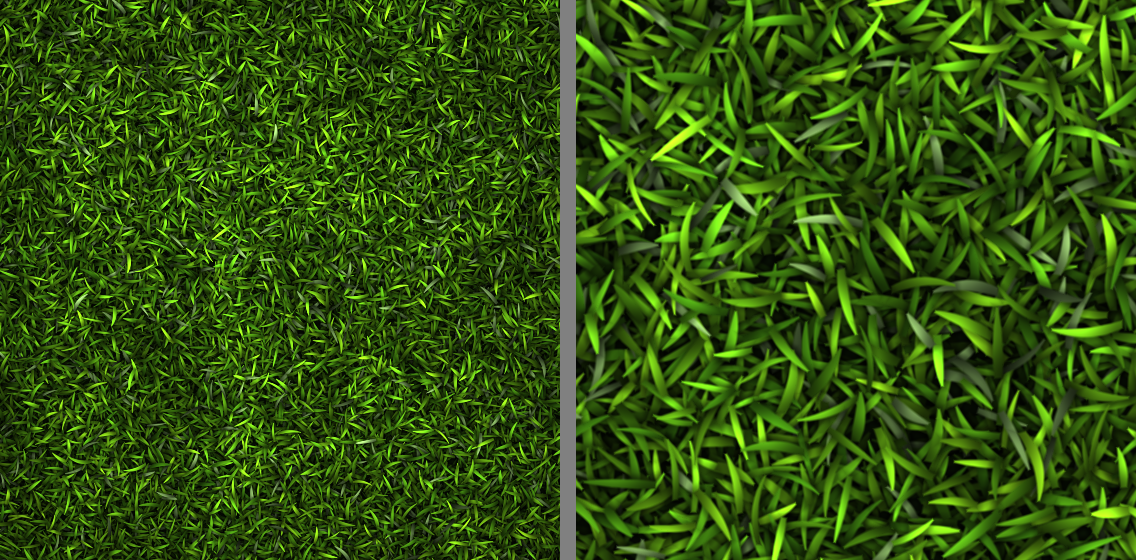
Left, the full canvas; right, a detail of the centre.
Write a Shadertoy shader that draws this texture.

```glsl
// Dense lawn seen from above: many layers of short curved grass blades, walked
// from the sunlit tips down to the dark thatch until the pixel is covered.
// Each layer is a jittered grid, and every blade softly shades what lies below.

const int LAYERS = 26;
const float CELLS = 27.0;

// Integer hash: three random values in 0..1 per cell
vec3 hash3(ivec3 cell) {
    uvec3 v = uvec3(cell + 4096) * 1664525u + 1013904223u;
    v.x += v.y * v.z; v.y += v.z * v.x; v.z += v.x * v.y;
    v ^= v >> 16u;
    v.x += v.y * v.z; v.y += v.z * v.x; v.z += v.x * v.y;
    return vec3(v >> 8u) / 16777216.0;
}

float valueNoise(vec2 p) {
    ivec2 i = ivec2(floor(p));
    vec2 f = fract(p);
    f = f * f * (3.0 - 2.0 * f);
    float a = hash3(ivec3(i, 90)).x;
    float b = hash3(ivec3(i + ivec2(1, 0), 90)).x;
    float c = hash3(ivec3(i + ivec2(0, 1), 90)).x;
    float d = hash3(ivec3(i + ivec2(1, 1), 90)).x;
    return mix(mix(a, b, f.x), mix(c, d, f.x), f.y);
}

// Leaf colour from its height in the lawn and its random traits
vec3 bladeColor(float height, vec3 trait) {
    if (trait.z > 0.93) return (0.22 + 0.5 * height * trait.x) * vec3(0.76, 1.0, 0.56);
    float tone = mix(0.12, 0.64, height) * (0.58 + 0.88 * trait.x * trait.x);
    vec3 cool = vec3(0.43, 1.0, 0.13);
    vec3 warm = vec3(0.66, 1.0, 0.11);
    return tone * mix(cool, warm, clamp(0.6 * trait.y + 0.5 * tone, 0.0, 1.0));
}

// Adds one blade behind those already drawn; seen.a is the light still passing
void addBlade(inout vec4 seen, vec2 p, ivec3 cell, float height, float blur) {
    vec3 place = hash3(cell);
    vec3 shape = fract(place * 61.0);
    p -= 0.5 + 0.64 * (place.xy - 0.5);

    // Any direction, with more tips pointing up
    float turn = 2.0 * place.z - 1.0;
    float angle = 1.57 + 3.14 * turn * mix(0.7, 1.0, abs(turn));
    vec2 dir = vec2(cos(angle), sin(angle));
    vec2 q = vec2(dot(p, dir), dot(p, vec2(-dir.y, dir.x)));

    // Bent strip that narrows to the tip
    float halfLength = mix(0.3, 0.58, shape.x);
    float halfWidth = mix(0.048, 0.095, shape.z);
    q.y += (shape.y - 0.5) * 0.8 * (q.x * q.x - 0.06);
    float along = clamp(0.5 + 0.5 * q.x / halfLength, 0.0, 1.0);
    float taper = min(1.0, 0.75 + along) * (1.0 - 0.8 * along * along * along);
    float d = max(abs(q.y) - halfWidth * taper, abs(q.x) - halfLength);
    if (d > 0.13) return;

    // Leaf with a darker root and one lit side
    float cover = smoothstep(blur, -blur, d);
    if (cover > 0.0) {
        vec3 trait = hash3(cell + ivec3(0, 0, 200));
        float side = clamp(q.y / halfWidth * sign(trait.y - 0.5), -1.0, 1.0);
        float shade = mix(0.5, 1.15, smoothstep(0.0, 0.65, along)) * (1.0 + 0.2 * side);
        seen.rgb += seen.a * cover * shade * bladeColor(height, trait);
    }

    // Cover and soft contact shadow dim whatever lies below
    seen.a *= (1.0 - cover) * (1.0 - 0.3 * smoothstep(0.13, 0.0, d));
}

void mainImage(out vec4 fragColor, in vec2 fragCoord) {
    vec2 uv = fragCoord / iResolution.y;
    float blur = max(0.028, 0.6 * CELLS / iResolution.y);
    vec4 seen = vec4(0.0, 0.0, 0.0, 1.0);

    // Layers from the top down, stopping once the pixel is covered
    for (int layer = 0; layer < LAYERS; layer++) {
        if (seen.a < 0.04) break;
        float height = 1.0 - float(layer) / float(LAYERS);
        vec2 grid = uv * CELLS + float(layer) * vec2(7.37, 3.61);
        ivec2 home = ivec2(floor(grid - 0.5));
        for (int n = 0; n < 4; n++) {
            ivec3 cell = ivec3(home + ivec2(n & 1, n >> 1), layer);
            addBlade(seen, grid - vec2(cell.xy), cell, height, blur);
        }
    }
    vec3 thatch = vec3(0.03, 0.06, 0.015);
    vec3 color = seen.rgb + seen.a * thatch;

    // Clumps of light and shade, and a gentle falloff to the corners
    float clumps = 0.6 * valueNoise(uv * 22.0) + 0.4 * valueNoise(uv * 7.0 + 31.0);
    vec2 fromCenter = fragCoord / iResolution.xy - vec2(0.5, 0.56);
    float light = 1.2 - 0.85 * dot(fromCenter, fromCenter);
    color *= light * mix(0.68, 1.32, clumps);

    fragColor = vec4(clamp(color, 0.0, 1.0), 1.0);
}
```
